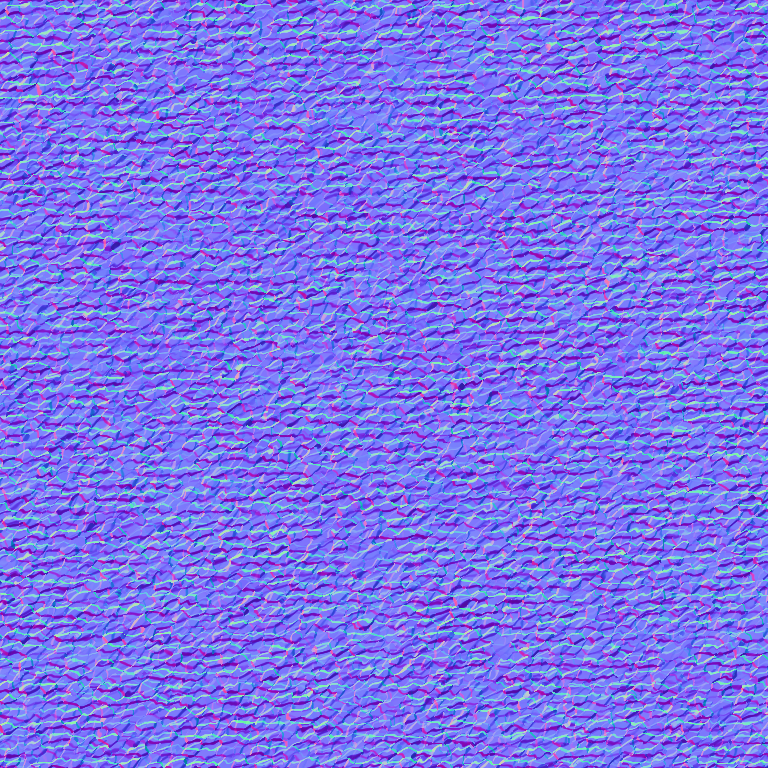
Reproduce this texture map procedurally as a three.js fragment shader.

```glsl
// Tangent-space normal map of a creased surface: thin slanting cracks over rows of plates.
#define PLATES vec2(46.0, 120.0)   // main plates across and up, rows alternately raised
#define CREASES vec2(72.0, 112.0)  // finer plates between them
#define JITTER vec2(0.90, 0.72)
#define STRETCH 2.0      // plate elongation
#define EDGE 0.0013      // half width of a step between plates
#define UP_WIDER 0.18    // extra width of upward steps, taken from downward ones
#define STEEPNESS 2.3    // slope of a full height step
#define FINE_SHARE 0.72  // strength of the fine creases
#define ROW_STEP 0.60    // height difference between neighbouring rows
#define WOBBLE 0.0046    // kinks in the plate outlines
#define FACET 0.09       // random lean of each plate
#define PATCHES 0.45     // slow variation of strength and lean

varying vec2 vUv;

vec3 hash3(vec2 p) {
  vec3 q = fract(vec3(p.xyx) * vec3(0.1031, 0.1030, 0.0973));
  q += dot(q, q.yxz + 33.33);
  return fract((q.xxy + q.yzz) * q.zyx);
}

vec2 noise2(vec2 p) {
  vec2 i = floor(p), f = fract(p);
  f = f * f * (3.0 - 2.0 * f);
  vec2 low = mix(hash3(i).xy, hash3(i + vec2(1.0, 0.0)).xy, f.x);
  vec2 high = mix(hash3(i + vec2(0.0, 1.0)).xy, hash3(i + 1.0).xy, f.x);
  return mix(low, high, f.y) - 0.5;
}

// Plate centre in canvas units
vec2 plateSite(vec2 cell, vec2 grid) {
  vec2 shift = (hash3(cell + grid).xy - 0.5) * JITTER;
  float brick = 0.5 * mod(cell.y, 2.0);
  return (cell + 0.5 + shift - vec2(brick, 0.0)) / grid;
}

float plateHeight(vec2 cell, vec2 grid, float rowStep) {
  return rowStep * mod(cell.y, 2.0) + 0.85 * hash3(cell + grid + 19.0).z;
}

// Slope of the steps between plates that are stretched along a slant
vec2 stepSlope(vec2 p, vec2 grid, float slant, float rowStep) {
  float c = cos(slant), s = sin(slant);
  mat2 metric = mat2(c / STRETCH, -s, s / STRETCH, c);
  vec2 home = floor(p * grid);

  // Nearest plate
  vec2 plate = home, toSite = vec2(0.0);
  float nearest = 1e3;
  for (int j = -2; j <= 2; j++) {
    for (int i = -2; i <= 2; i++) {
      vec2 cell = home + vec2(float(i), float(j));
      vec2 r = metric * (plateSite(cell, grid) - p);
      float d = dot(r, r);
      if (d < nearest) {
        nearest = d;
        plate = cell;
        toSite = r;
      }
    }
  }

  // Nearest border, its direction and the plate beyond it
  vec2 neighbour = plate, outward = vec2(0.0, 1.0);
  float border = 1e3;
  for (int j = -2; j <= 2; j++) {
    for (int i = -2; i <= 2; i++) {
      vec2 cell = home + vec2(float(i), float(j));
      vec2 r = metric * (plateSite(cell, grid) - p);
      vec2 gap = r - toSite;
      if (dot(gap, gap) > 1e-9) {
        vec2 n = normalize(gap);
        vec2 g = n * metric;
        float d = dot(0.5 * (r + toSite), n) / length(g);
        if (d < border) {
          border = d;
          neighbour = cell;
          outward = normalize(g);
        }
      }
    }
  }

  // Fall towards the lower plate, with a little lean on the plate itself
  float drop = plateHeight(plate, grid, rowStep) - plateHeight(neighbour, grid, rowStep);
  vec2 slope = outward * drop;
  float width = EDGE * (1.0 + UP_WIDER * sign(slope.y));
  float wall = 1.0 - smoothstep(0.2 * width, 1.6 * width, border);
  vec2 lean = FACET * (hash3(plate + 7.0).xy - vec2(0.55, 0.35));
  return STEEPNESS * wall * slope + lean;
}

void main() {
  // Kink the outlines, with bends leaning to the right
  vec2 leaning = vec2(vUv.x - 0.6 * vUv.y, vUv.y);
  vec2 p = vUv + WOBBLE * noise2(leaning * vec2(150.0, 110.0) + 40.0);

  // Strong rows and finer, steeper creases, varying slowly over the surface
  vec2 patches = PATCHES * (noise2(vUv * vec2(9.0, 16.0)) + noise2(vUv * vec2(24.0, 50.0) + 90.0));
  vec2 tilt = (1.0 + patches.x) * stepSlope(p, PLATES, 0.2, ROW_STEP);
  tilt += FINE_SHARE * (1.0 - patches.x) * stepSlope(p + 0.37, CREASES, 0.55, 0.0);
  tilt.y += 0.25 * patches.y;

  // Encode with green pointing down
  vec3 normal = normalize(vec3(tilt.x, -tilt.y, 1.0));
  gl_FragColor = vec4(0.49 + 0.5 * normal, 1.0);
}
```
